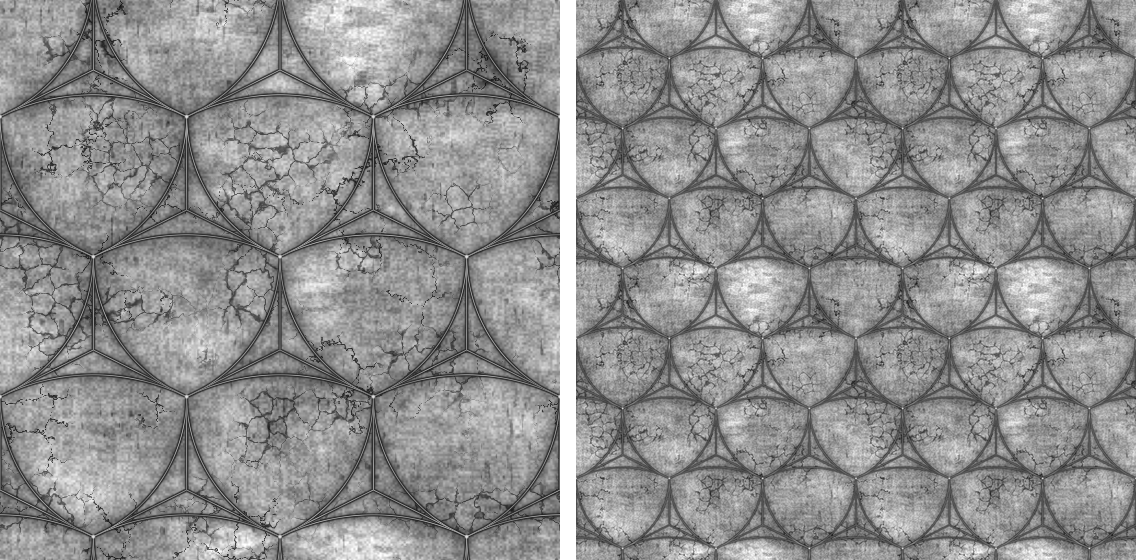
Left, the tile; right, the same tile 2 across and 2 down.
Write a WebGL 1 fragment shader that draws this pattern.

```glsl
precision highp float;

uniform vec2 u_resolution;

#define COLUMNS 3.0
#define ROWS 4.0
#define ROW_SHIFT 0.0417
#define BASE_BULGE 0.039
#define SIDE_BULGE 0.045
#define CORE_WIDTH 0.0009
#define GROOVE_WIDTH 0.0030
#define HALO_WIDTH 0.011
#define HALO_DEPTH 0.42
#define STONE_TONE 0.63
#define CRACK_DEPTH 0.72

float hash(vec2 p) {
  return fract(sin(dot(p, vec2(127.1, 311.7))) * 43758.5);
}

// Value noise that wraps after one canvas
float noise(vec2 uv, vec2 period, float seed) {
  vec2 p = uv * period;
  vec2 i = floor(p);
  vec2 f = fract(p);
  f = f * f * (3.0 - 2.0 * f);
  vec2 lo = mod(i, period) + seed;
  vec2 hi = mod(i + 1.0, period) + seed;
  return mix(mix(hash(lo), hash(vec2(hi.x, lo.y)), f.x),
             mix(hash(vec2(lo.x, hi.y)), hash(hi), f.x), f.y);
}

float fbm(vec2 uv, vec2 period, float seed) {
  float sum = 0.0;
  float weight = 0.4;
  for (int i = 0; i < 5; i++) {
    sum += weight * noise(uv, period, seed);
    period *= 2.0;
    seed += 7.3;
    weight *= 0.68;
  }
  return sum / 1.068;
}

float segmentDistance(vec2 p, vec2 a, vec2 b) {
  vec2 ab = b - a;
  return length(p - a - ab * clamp(dot(p - a, ab) / dot(ab, ab), 0.0, 1.0));
}

// Circular arc from a to b, bulging to the left of its direction
float arcDistance(vec2 p, vec2 a, vec2 b, float bulge) {
  float reach = 0.5 * length(b - a);
  float radius = (reach * reach + bulge * bulge) / (2.0 * bulge);
  float depth = radius - bulge;
  vec2 along = normalize(b - a);
  vec2 q = p - 0.5 * (a + b);
  q = vec2(abs(dot(q, along)), dot(q, vec2(-along.y, along.x)) + depth);
  return q.y * reach > q.x * depth ? abs(length(q) - radius)
                                   : length(q - vec2(reach, depth));
}

// x: distance to the nearest rib, y: distance to the nearest node
vec2 ribDistance(vec2 uv) {
  vec2 corner = vec2(0.5 / COLUMNS, -1.0 / ROWS);
  vec2 hub = vec2(0.0, corner.y * 2.0 / 3.0);
  vec2 nearest = vec2(1.0);
  float firstRow = floor((uv.y - ROW_SHIFT) * ROWS);
  for (int j = 0; j < 3; j++) {
    float row = firstRow + float(j);
    float x = uv.x * COLUMNS - 0.5 * mod(row + 1.0, 2.0);
    vec2 q = vec2(abs(fract(x + 0.5) - 0.5) / COLUMNS, uv.y - ROW_SHIFT - row / ROWS);
    float spokes = min(segmentDistance(q, vec2(0.0), hub), segmentDistance(q, hub, corner));
    float arcs = min(arcDistance(q, vec2(-corner.x, corner.y), corner, BASE_BULGE),
                     arcDistance(q, corner, vec2(0.0), SIDE_BULGE));
    nearest = min(nearest, vec2(min(spokes, arcs), length(q)));
  }
  return nearest;
}

// Broken Voronoi borders, warped into ragged cracks
float cracks(vec2 uv, float cells, float seed) {
  vec2 warp = vec2(fbm(uv, vec2(20.0), seed), fbm(uv, vec2(20.0), seed + 31.0)) - 0.5;
  vec2 p = uv * cells + warp * 1.1;
  vec2 i = floor(p);
  float first = 9.0;
  float second = 9.0;
  for (int y = -1; y <= 1; y++) {
    for (int x = -1; x <= 1; x++) {
      vec2 cell = i + vec2(float(x), float(y));
      vec2 id = mod(cell, cells) + seed;
      float d = length(cell + vec2(hash(id), hash(id + 57.0)) - p);
      second = min(second, max(first, d));
      first = min(first, d);
    }
  }
  float presence = smoothstep(0.5, 0.76, noise(uv, vec2(11.0), seed + 3.0));
  float width = cells * mix(0.002, 0.007, presence * noise(uv, vec2(40.0), seed));
  return presence * (1.0 - smoothstep(0.0, width, second - first));
}

// Mottled concrete with worn pale areas, streaks and pits
float stone(vec2 uv) {
  float tone = STONE_TONE + 0.5 * (fbm(uv, vec2(8.0), 1.0) - 0.5);
  tone += 0.13 * (noise(uv, vec2(24.0, 96.0), 11.0) - 0.5);
  tone += 0.10 * (noise(uv, vec2(128.0, 32.0), 23.0) - 0.5);
  tone += 0.22 * (noise(uv, vec2(256.0), 37.0) - 0.5);
  float worn = smoothstep(0.5, 0.8, noise(uv, vec2(5.0, 6.0), 41.0));
  tone += 0.17 * worn * smoothstep(0.42, 0.6, fbm(uv, vec2(14.0, 28.0), 53.0));
  float pits = smoothstep(0.76, 0.97, noise(uv, vec2(150.0, 54.0), 61.0));
  return tone - 0.2 * pits * smoothstep(0.4, 0.7, noise(uv, vec2(13.0), 71.0));
}

void main() {
  vec2 uv = gl_FragCoord.xy / u_resolution;
  float pixel = 1.0 / min(u_resolution.x, u_resolution.y);
  float tone = stone(uv);
  float crack = max(cracks(uv, 13.0, 5.0), 0.75 * cracks(uv, 27.0, 83.0));
  tone *= 1.0 - CRACK_DEPTH * crack;

  // Soiled halo, dark groove, pale core and bright nodes
  vec2 rib = ribDistance(uv);
  float wear = noise(uv, vec2(30.0), 97.0);
  tone *= 1.0 - HALO_DEPTH * (0.75 + 0.5 * wear) * exp(-rib.x / HALO_WIDTH);
  float groove = 1.0 - smoothstep(GROOVE_WIDTH - pixel, GROOVE_WIDTH + pixel, rib.x);
  tone = mix(tone, 0.13, groove * 0.88);
  float core = 1.0 - smoothstep(CORE_WIDTH - 0.5 * pixel, CORE_WIDTH + 0.5 * pixel, rib.x);
  tone = mix(tone, 0.5 + 0.25 * wear, core * 0.85);
  tone = mix(tone, 0.88, 1.0 - smoothstep(0.001, 0.005, rib.y));

  gl_FragColor = vec4(vec3(clamp(tone, 0.0, 1.0)), 1.0);
}
```
